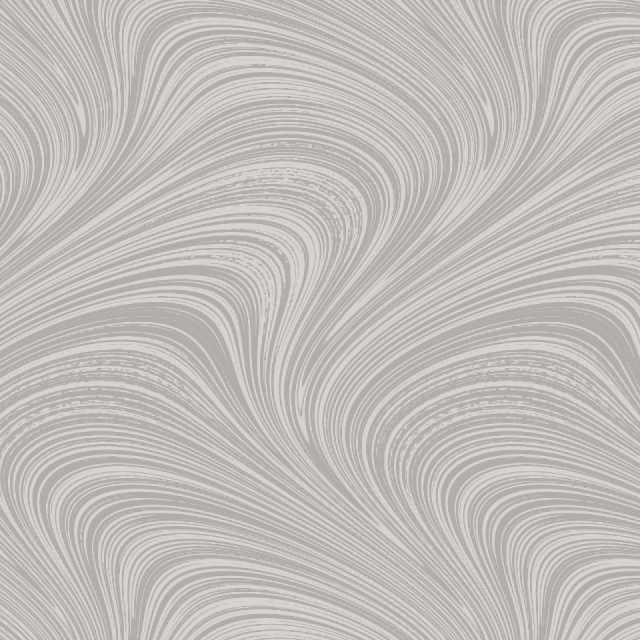
A three.js fragment shader for this pattern:

```glsl
// Combed two-tone waves: fine lines arch between winding vertical seams.
// Lines are level sets of a logarithmic arch, sheared along a cosine seam;
// jittered waves and noise across the levels give strokes that merge and taper.

varying vec2 vUv;

const float PI = 3.14159265;
const vec2 REPEAT = vec2(0.638, 0.846);   // size of one wave
const float SEAM_X = 0.619;
const float SEAM_SWING = 0.15;
const float SEAM_PHASE = 0.789;
const float ARCH_HEIGHT = 0.172;
const float SEAM_SOFTNESS = 0.04;
const float STROKE_CELLS = 200.0;         // noise cells per vertical repeat
const vec3 DARK = vec3(0.7, 0.68, 0.67);
const vec3 LIGHT = vec3(0.846, 0.827, 0.818);

float hash(vec2 p) {
  return fract(sin(dot(p, vec2(127.1, 311.7))) * 43758.55);
}

// Hash of a lattice cell, wrapped to the given period
float cellValue(vec2 cell, vec2 period) {
  return hash(floor(mod(cell + 0.5, period))) * 2.0 - 1.0;
}

// Periodic value noise from -1 to 1
float noise(vec2 p, vec2 period) {
  vec2 cell = floor(p);
  vec2 f = p - cell;
  f = f * f * (3.0 - 2.0 * f);
  float low = mix(cellValue(cell, period),
                  cellValue(cell + vec2(1.0, 0.0), period), f.x);
  float high = mix(cellValue(cell + vec2(0.0, 1.0), period),
                   cellValue(cell + vec2(1.0, 1.0), period), f.x);
  return mix(low, high, f.y);
}

// Noise that varies across the lines only
float levelNoise(float level, float cells, float seed) {
  return noise(vec2(seed, level * cells), vec2(64.0, cells));
}

// x: position across the wave, y: line level, z: crowding of the lines
vec3 waveField(vec2 p) {
  float turn = 2.0 * PI * (p.y - SEAM_PHASE) / REPEAT.y;
  float seam = SEAM_X + SEAM_SWING * cos(turn);
  float seamSlope = -SEAM_SWING * 2.0 * PI / REPEAT.y * sin(turn);

  float across = (p.x - seam) / REPEAT.x;
  float s = sin(PI * across);
  float c = cos(PI * across);
  float core = s * s + SEAM_SOFTNESS * SEAM_SOFTNESS;
  float level = p.y - 0.5 * ARCH_HEIGHT * log(core);

  float steep = ARCH_HEIGHT * PI / REPEAT.x * c * sign(s) / sqrt(core);
  float crowding = length(vec2(steep, 1.0 + steep * seamSlope));
  return vec3(across, level / REPEAT.y, crowding);
}

// Regular strokes, two cells apart, with wandering spacing
float comb(float level, float cells, float seed) {
  float jitter = 2.5 * levelNoise(level, cells / 5.0, seed);
  return cos(PI * level * cells + jitter);
}

// Sum of octaves centred on the stroke width that suits the crowding
float strokes(float across, float level, float crowding) {
  float sum = 0.0;
  float power = 0.0;
  float cells = 10.0;
  for (int i = 0; i < 6; i++) {
    float seed = float(i) + 11.0;
    float detune = log2(cells * pow(crowding, 0.85) / STROKE_CELLS);
    float weight = exp(-0.9 * detune * detune);
    float steady = levelNoise(level, cells, seed);
    float taper = noise(vec2(across * 4.0, level * cells), vec2(4.0, cells));
    float regular = comb(level, cells, seed + 20.0);
    sum += weight * (0.7 * steady + 0.35 * taper + 0.5 * regular);
    power += weight * weight;
    cells *= 2.0;
  }
  return sum / sqrt(power + 0.0001);
}

// Dry-brush flecks, gathered in some bands and absent where lines crowd
float flecks(float across, float level, float crowding) {
  float band = smoothstep(0.0, 0.7, levelNoise(level, 14.0, 7.0));
  float grain = noise(vec2(across * 140.0, level * 380.0), vec2(140.0, 380.0));
  return grain * (0.08 + 0.4 * band) / max(crowding, 1.0);
}

void main() {
  vec3 wave = waveField(vUv);
  float ink = strokes(wave.x, wave.y, wave.z);
  ink += flecks(wave.x, wave.y, wave.z);
  ink += 0.1 * levelNoise(wave.y, 9.0, 47.0) - 0.07;

  // Soft stroke edges
  float edge = max(fwidth(ink), 0.001);
  float coverage = smoothstep(-edge, edge, ink);
  gl_FragColor = vec4(mix(DARK, LIGHT, coverage), 1.0);
}
```
